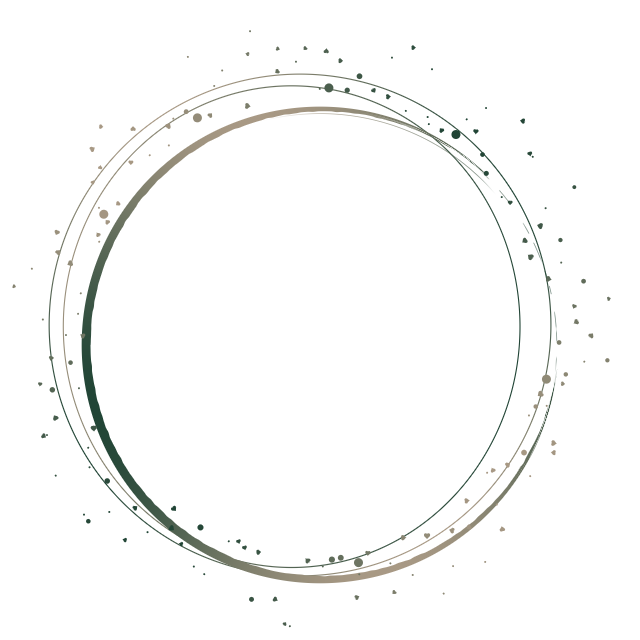
Write a Shadertoy shader that draws this background.

```glsl
const vec3 GREEN = vec3(0.13, 0.27, 0.21);
const vec3 TAN = vec3(0.66, 0.60, 0.52);

float hash(float n) {
    return fract(sin(n * 127.1) * 43758.5453);
}

float noise(vec2 p) {
    vec2 i = floor(p), f = fract(p);
    f = f * f * (3.0 - 2.0 * f);
    float n = i.x + i.y * 57.0;
    return mix(mix(hash(n), hash(n + 1.0), f.x),
               mix(hash(n + 57.0), hash(n + 58.0), f.x), f.y);
}

// Pixel coverage of a shape and of a band between two distances
float fill(float d, float px) {
    return clamp(0.5 - d / px, 0.0, 1.0);
}

float band(float d, float lo, float hi, float px) {
    return max(fill(d - hi, px) - fill(d - lo, px), 0.0);
}

// Two-sided metallic gradient, lightest along the given angle
vec3 metal(float angle, float peak) {
    return mix(GREEN, TAN, pow(cos(angle - radians(peak)), 2.0));
}

float heart(vec2 p, float s) {
    float lobes = length(vec2(abs(p.x) - 0.45 * s, p.y - 0.25 * s)) - 0.55 * s;
    float tip = (abs(p.x) + abs(p.y + 0.1 * s) - 0.95 * s) * 0.707;
    return min(lobes, tip);
}

vec2 polar(float angle, float radius) {
    return radius * vec2(cos(angle), sin(angle));
}

void mainImage(out vec4 fragColor, in vec2 fragCoord) {
    vec2 uv = fragCoord / iResolution.xy;
    float px = 1.0 / min(iResolution.x, iResolution.y);
    vec3 color = vec3(1.0);

    // Thin outer circle
    vec2 q = uv - vec2(0.4688, 0.4922);
    float angle = atan(q.y, q.x);
    color = mix(color, metal(angle, 122.0), band(length(q) - 0.392, -0.0009, 0.0009, px));

    // Thin oval, tan on the left and green on the right
    q = uv - vec2(0.4557, 0.4896);
    float oval = (length(q / vec2(0.3568, 0.3763)) - 1.0) * 0.366;
    float ovalTan = 0.5 + 0.5 * cos(atan(q.y, q.x) - radians(170.0));
    color = mix(color, mix(GREEN, TAN, ovalTan * 0.9), band(oval, -0.0009, 0.0009, px));

    // Tapering brush ring with streaks towards its ends
    q = uv - vec2(0.5, 0.461);
    angle = atan(q.y, q.x);
    float d = length(q) - 0.3724;
    float facing = cos(angle - radians(200.0));
    float width = 0.0143 * sqrt(max(facing + 0.9, 0.0) / 1.9);
    float rough = (noise(vec2(angle * 40.0, 3.0)) - 0.5) * 0.0012;
    float streak = noise(vec2(angle * 9.0, d * 900.0));
    float dry = smoothstep(-0.45, -0.9, facing);
    float ring = band(d, -width + rough, 0.0, px) * step(0.0001, width);
    ring *= 1.0 - dry * smoothstep(0.45, 0.7, streak) * 0.75;

    // Broken hairlines across the gap and beside the upper end
    float broken = smoothstep(0.45, 0.65, noise(vec2(angle * 30.0, 9.0)));
    float gap = smoothstep(-0.86, -0.93, facing);
    ring = max(ring, band(d, -0.003, -0.0018, px) * broken * gap * 0.6);
    float upper = smoothstep(0.7, 0.85, angle) * smoothstep(1.85, 1.5, angle);
    ring = max(ring, band(d, -0.0115, -0.0103, px) * upper * 0.7);
    color = mix(color, metal(angle, 106.0), ring);

    // Scattered hearts, dots and specks
    vec2 center = vec2(0.488, 0.492);
    for (int i = 0; i < 144; i++) {
        float id = float(i);
        float a = (id + hash(id + 0.3)) * 6.28318 / 144.0;
        float spread = pow(hash(id + 20.7), 1.4);
        vec2 p = uv - center - polar(a, 0.357 + 0.115 * spread);
        float kind = hash(id + 51.9);
        float size = mix(0.0035, 0.0050, hash(id + 83.1)) * (1.0 - 0.2 * spread);
        float turn = 6.28318 * hash(id + 7.7);
        vec2 local = mat2(cos(turn), sin(turn), -sin(turn), cos(turn)) * p;
        float shape = length(p) - size;
        if (kind < 0.36) shape = length(p) - 0.0015;
        else if (kind < 0.8) shape = heart(local, size);
        color = mix(color, metal(a, 142.0), fill(shape, px));
    }

    // Large dots at even steps, with two steps left empty
    for (int k = 0; k < 8; k++) {
        if (k == 4 || k == 6) continue;
        float a = radians(152.0 - 33.0 * float(k));
        vec2 p = uv - center - polar(a, 0.369 + 0.0013 * float(k));
        color = mix(color, metal(a, 142.0), fill(length(p) - 0.007, px));
    }

    fragColor = vec4(color, 1.0);
}
```
